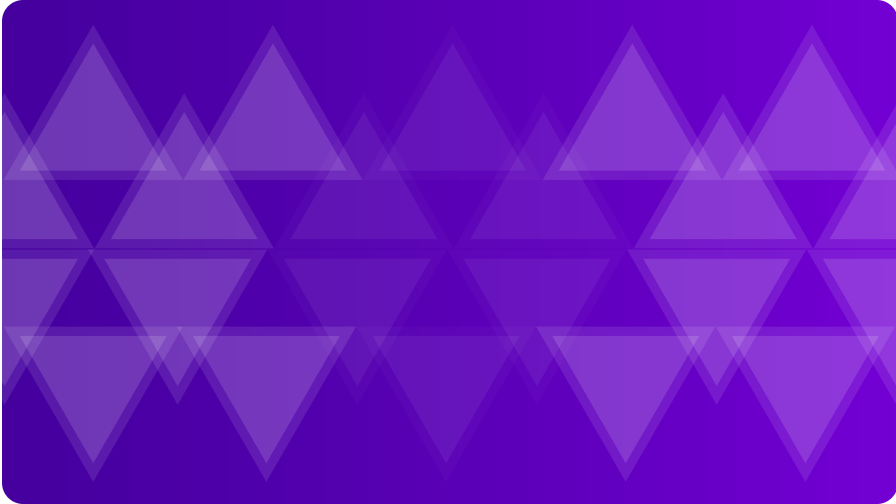
A Shadertoy shader for this background:

```glsl
#define PITCH 0.3565
#define TRI_HEIGHT 0.308
#define BORDER 0.0185
#define STAGGER 0.176
#define FAINT_REACH 0.27
#define FAINT_LEVEL vec2(0.025, 0.055)
#define BRIGHT_LEVEL vec2(0.10, 0.13)
#define CORNER_RADIUS 0.042
#define CARD_SHIFT 0.004
#define LEFT_VIOLET vec3(0.27, 0.0, 0.62)
#define RIGHT_VIOLET vec3(0.45, 0.0, 0.83)

const int COLUMNS = 6;

// Mitred distance to an equilateral triangle, apex at zero, y running to the base
float triangleDistance(vec2 p) {
    return max(0.866 * abs(p.x) - 0.5 * p.y, p.y - TRI_HEIGHT);
}

float roundedBox(vec2 p, vec2 halfSize, float radius) {
    vec2 q = abs(p) - halfSize + radius;
    return length(max(q, 0.0)) + min(max(q.x, q.y), 0.0) - radius;
}

float coverage(float d, float pixel) {
    return clamp(0.5 - d / pixel, 0.0, 1.0);
}

void mainImage(out vec4 fragColor, in vec2 fragCoord) {
    float pixel = 1.0 / iResolution.y;
    float aspect = iResolution.x / iResolution.y;
    vec2 p = fragCoord * pixel;

    // Horizontal violet gradient
    vec3 color = mix(LEFT_VIOLET, RIGHT_VIOLET, pow(p.x / aspect, 1.2));

    // Two rows pointing up, then two mirrored rows pointing down
    for (int row = 0; row < 4; row++) {
        bool down = row > 1;
        bool inner = row == 1 || row == 2;
        float apexY = down ? (inner ? 0.197 : 0.044) : (inner ? 0.815 : 0.951);
        float startX = (down ? 0.172 : 0.185) - (inner ? STAGGER : 0.0);

        for (int column = 0; column < COLUMNS; column++) {
            // Outer rows hold one triangle fewer
            if (!inner && column == COLUMNS - 1) continue;

            float apexX = startX + PITCH * float(column);
            if (down && column == 0) apexX += 0.013;

            vec2 local = vec2(p.x - apexX, down ? p.y - apexY : apexY - p.y);
            float d = triangleDistance(local);

            // Columns near the middle fade back
            bool faint = abs(apexX - 0.5 * aspect) < FAINT_REACH;
            vec2 level = faint ? FAINT_LEVEL : BRIGHT_LEVEL;

            // Translucent border, then the brighter core
            color = mix(color, vec3(1.0), level.x * coverage(d, pixel));
            color = mix(color, vec3(1.0), level.y * coverage(d + BORDER, pixel));
        }
    }

    // White outside the rounded card
    vec2 halfCard = 0.5 * vec2(aspect, 1.0);
    float card = roundedBox(p - halfCard - vec2(CARD_SHIFT, 0.0), halfCard, CORNER_RADIUS);
    color = mix(vec3(1.0), color, coverage(card, pixel));

    fragColor = vec4(color, 1.0);
}
```
